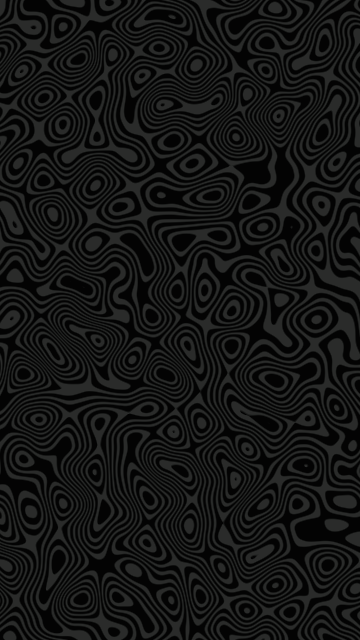
Reproduce this pattern procedurally as a WebGL 1 fragment shader.

```glsl
precision highp float;
// Dark topographic contour bands traced over smooth gradient noise.

uniform vec2 u_resolution;

const vec3 INK = vec3(0.010, 0.010, 0.010);
const vec3 LINE = vec3(0.163, 0.170, 0.164);
const float CELLS_ACROSS = 8.0;   // noise cells over the canvas width
const float BANDS = 10.5;         // contour bands per unit of height
const float LINE_SHARE = 0.44;    // part of each band that is light
const float EDGE_PIXELS = 1.45;   // width of the smoothed edge

// Sine-free hash giving a vector in [-1, 1]
vec2 hashVector(vec2 cell) {
  vec3 h = fract(cell.xyx * vec3(0.1031, 0.1030, 0.0973));
  h += dot(h, h.yzx + 33.33);
  return fract((h.xx + h.yz) * h.zy) * 2.0 - 1.0;
}

// Slope contribution of one lattice corner
float cornerSlope(vec2 cell, vec2 local, vec2 corner) {
  return dot(hashVector(cell + corner), local - corner);
}

float gradientNoise(vec2 p) {
  vec2 cell = floor(p);
  vec2 f = p - cell;
  vec2 fade = f * f * f * (f * (f * 6.0 - 15.0) + 10.0);
  float low = mix(cornerSlope(cell, f, vec2(0.0, 0.0)),
                  cornerSlope(cell, f, vec2(1.0, 0.0)), fade.x);
  float high = mix(cornerSlope(cell, f, vec2(0.0, 1.0)),
                   cornerSlope(cell, f, vec2(1.0, 1.0)), fade.x);
  return mix(low, high, fade.y);
}

// Height counted in contour bands
float terrain(vec2 p) {
  return gradientNoise(p * CELLS_ACROSS + vec2(17.3, 41.6)) * BANDS;
}

// Light coverage of a band; slope is the height change per pixel
float contourLine(float height, float slope, float share, float edge) {
  float wave = abs(fract(height) - 0.5) * 2.0;
  float pixelsInside = (share - wave) / (2.0 * max(slope, 0.001));
  return clamp(pixelsInside / edge + 0.5, 0.0, 1.0);
}

void main() {
  float pixel = 1.0 / u_resolution.x;
  vec2 p = gl_FragCoord.xy * pixel;

  // Height and its steepness over one pixel
  float height = terrain(p);
  vec2 steps = vec2(terrain(p + vec2(pixel, 0.0)),
                    terrain(p + vec2(0.0, pixel))) - height;

  float light = contourLine(height, length(steps), LINE_SHARE, EDGE_PIXELS);
  gl_FragColor = vec4(mix(INK, LINE, light), 1.0);
}
```
